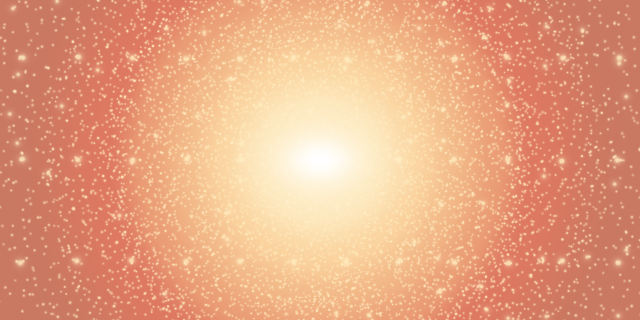
A Shadertoy shader for this background:

```glsl
// A radiant cream core in a coral sky, wrapped in rings of star dust.
#define CORAL vec3(0.87, 0.47, 0.38)
#define CLAY vec3(0.79, 0.47, 0.38)
#define APRICOT vec3(0.92, 0.62, 0.46)
#define PEACH vec3(0.95, 0.72, 0.53)
#define GOLD vec3(0.98, 0.82, 0.61)
#define CREAM vec3(0.99, 0.89, 0.70)
#define STAR_COLOR vec3(1.0, 0.92, 0.74)
#define LATTICE vec2(0.166, 0.318)
#define DUST_LAYERS 6
#define INNER_RING 0.64
#define OUTER_RING 0.85

vec3 hash3(vec2 cell, float seed) {
    vec3 h = fract(vec3(cell.xyx) * vec3(0.1031, 0.1030, 0.0973) + seed * 0.137);
    h += dot(h, h.yxz + 33.33);
    return fract((h.xxy + h.yxx) * h.zyx);
}

float spot(float dist, float radius) {
    return exp(-dist * dist / (radius * radius));
}

// Radial colour ramp, from the outer sky to the cream centre
vec3 sky(float r) {
    vec3 c = mix(CORAL, CLAY, smoothstep(0.66, 0.96, r));
    c = mix(APRICOT, c, smoothstep(0.54, 0.67, r));
    c = mix(PEACH, c, smoothstep(0.42, 0.55, r));
    c = mix(GOLD, c, smoothstep(0.30, 0.44, r));
    return mix(CREAM, c, smoothstep(0.16, 0.33, r));
}

// Chance that a dust cell holds a star; fine layers stay near the core
float dustDensity(float r, float fineness) {
    float reach = mix(1.4, 0.56, fineness);
    float disk = 0.5 * (1.0 - smoothstep(reach - 0.14, reach + 0.08, r));
    float rings = 0.28 * spot(r - INNER_RING, 0.035) + 0.16 * spot(r - OUTER_RING, 0.03);
    return disk + rings * smoothstep(0.1, 0.5, fineness);
}

float dustLayer(vec2 p, float scale, float fineness, float seed) {
    float turn = seed * 0.7;
    vec2 g = mat2(cos(turn), sin(turn), -sin(turn), cos(turn)) * p * scale;
    vec2 cell = floor(g);
    vec3 h = hash3(cell + 100.0, seed);
    float r = length(cell + 0.5) / scale;
    float radius = mix(0.0045, 0.0028, fineness);
    float d = length(g - cell - 0.25 - 0.5 * h.xy) / scale;
    float lit = step(h.z, dustDensity(r, fineness));
    return lit * spot(d, radius) * (0.55 + 0.45 * h.x);
}

// Bright stars on a gently spreading lattice
float latticeStars(vec2 p) {
    vec2 q = vec2(p.x / (1.0 + 0.025 * p.x * p.x), p.y) / LATTICE;
    vec2 cell = vec2(floor(q.x), floor(q.y + 0.5));
    vec2 offset = (q - cell - vec2(0.5, 0.0)) * LATTICE;
    vec3 h = hash3(cell + 50.0, 9.0);
    float d = length(offset - (h.xy - 0.5) * 0.008);
    return spot(d, 0.008) + 0.28 * spot(d, 0.018);
}

// Scattered larger stars with a soft halo
float brightStars(vec2 p) {
    vec2 g = p * 9.0;
    vec2 cell = floor(g);
    vec3 h = hash3(cell + 70.0, 4.0);
    float d = length(g - cell - 0.2 - 0.6 * h.xy) / 9.0;
    return step(h.z, 0.4) * (0.8 * spot(d, 0.006) + 0.25 * spot(d, 0.015));
}

// Thin ellipse outlined with evenly spaced dots
float dottedArc(vec2 p, vec2 center, vec2 size, float tilt) {
    vec2 e = p - center;
    e = mat2(cos(tilt), -sin(tilt), sin(tilt), cos(tilt)) * e;
    float stepAngle = 6.28318 / 36.0;
    float a = (floor(atan(e.y / size.y, e.x / size.x) / stepAngle) + 0.5) * stepAngle;
    return spot(length(e - size * vec2(cos(a), sin(a))), 0.003);
}

void mainImage(out vec4 fragColor, in vec2 fragCoord) {
    vec2 p = (fragCoord - 0.5 * iResolution.xy) / iResolution.y;
    float r = length(p);
    vec3 color = sky(r);

    // Star dust, coarse to fine
    float stars = 0.0;
    for (int i = 0; i < DUST_LAYERS; i++) {
        float fineness = float(i) / float(DUST_LAYERS - 1);
        stars += dustLayer(p, mix(17.0, 56.0, fineness), fineness, float(i) + 1.0);
    }

    // Point-symmetric arcs above and below the core
    vec2 q = p.y < 0.0 ? -p : p;
    stars += 0.6 * dottedArc(q, vec2(-0.005, 0.435), vec2(0.085, 0.008), 0.0);
    stars += 0.6 * dottedArc(q, vec2(-0.095, 0.365), vec2(0.060, 0.007), 0.25);
    stars += 0.35 * dottedArc(q, vec2(-0.170, 0.255), vec2(0.080, 0.008), 0.6);

    stars += latticeStars(p) + brightStars(p);
    color = mix(color, STAR_COLOR, 0.85 * min(stars, 1.0));

    // Central glow, wider than it is tall
    float halo = spot(length(p * vec2(0.85, 1.0)), 0.17);
    float core = spot(length(p * vec2(0.65, 1.0)), 0.065);
    color = mix(color, vec3(1.0, 0.97, 0.88), 0.75 * halo);
    color = mix(color, vec3(1.0), core);
    fragColor = vec4(color, 1.0);
}
```
